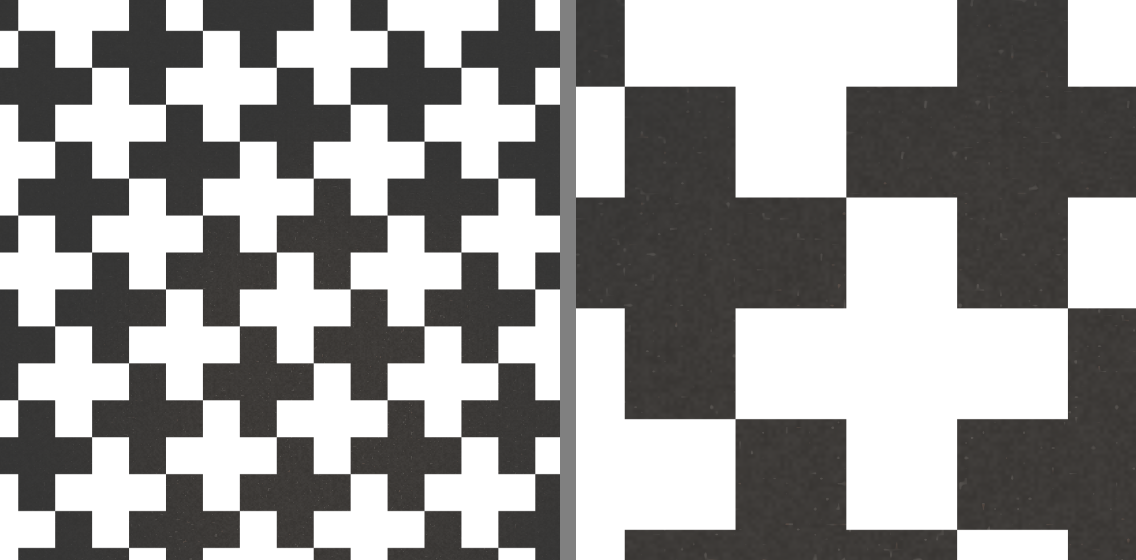
Left, the full canvas; right, a detail of the centre.
A WebGL 1 fragment shader for this pattern:

```glsl
precision highp float;

uniform vec2 u_resolution;

const float CELL = 0.06595;                   // side of one square of a cross
const vec2 GRID_START = vec2(0.0326, 0.0552); // first grid corner, from top left
const vec3 PAPER = vec3(1.0);
const vec3 COOL_INK = vec3(0.208, 0.208, 0.207);
const vec3 WARM_INK = vec3(0.240, 0.229, 0.219);

float hash(vec2 p) {
  return fract(sin(dot(p, vec2(127.1, 311.7))) * 43758.5453);
}

float valueNoise(vec2 p) {
  vec2 i = floor(p);
  vec2 f = fract(p);
  f = f * f * (3.0 - 2.0 * f);
  float low = mix(hash(i), hash(i + vec2(1.0, 0.0)), f.x);
  float high = mix(hash(i + vec2(0.0, 1.0)), hash(i + vec2(1.0)), f.x);
  return mix(low, high, f.y);
}

// Crosses tile the plane: a cell's colour depends on x + 3y modulo 10
float isInk(vec2 cell) {
  float k = floor(mod(cell.x + 3.0 * cell.y - 3.0 + 0.5, 10.0));
  float d = min(k, 10.0 - k);
  return (d < 1.5 || abs(d - 3.0) < 0.5) ? 1.0 : 0.0;
}

// Blend the four cells around the nearest grid corner
float crossCoverage(vec2 grid, vec2 edgeWidth) {
  vec2 corner = floor(grid + 0.5);
  vec2 w = clamp((grid - corner) / edgeWidth + 0.5, 0.0, 1.0);
  float upper = mix(isInk(corner - 1.0), isInk(corner + vec2(0.0, -1.0)), w.x);
  float lower = mix(isInk(corner + vec2(-1.0, 0.0)), isInk(corner), w.x);
  return mix(upper, lower, w.y);
}

// Dark stock: warmer and rougher around the worn area
vec3 inkColour(vec2 uv) {
  float cloud = valueNoise(uv * 7.0) - 0.5;
  float wear = 1.0 - smoothstep(0.18, 0.60, distance(uv, vec2(0.57, 0.25)) + 0.1 * cloud);
  vec3 colour = mix(COOL_INK, WARM_INK, wear);

  float grain = valueNoise(uv * 410.0) + 0.5 * valueNoise(uv * 170.0 + 31.0) - 0.75;
  colour += grain * mix(0.012, 0.032, wear);

  float speck = smoothstep(0.86, 0.98, valueNoise(uv * vec2(290.0, 330.0) + 73.0));
  vec3 tint = mix(vec3(1.0, 0.97, 0.94), vec3(1.1, 0.75, 0.6),
                  step(0.85, hash(floor(uv * 150.0))));
  return colour + speck * tint * mix(0.02, 0.09, wear);
}

void main() {
  vec2 uv = gl_FragCoord.xy / u_resolution;
  vec2 grid = (vec2(uv.x, 1.0 - uv.y) - GRID_START) / CELL;
  vec2 edgeWidth = vec2(1.0, 1.3) / (u_resolution * CELL);

  float ink = crossCoverage(grid, edgeWidth);
  gl_FragColor = vec4(mix(PAPER, inkColour(uv), ink), 1.0);
}
```
